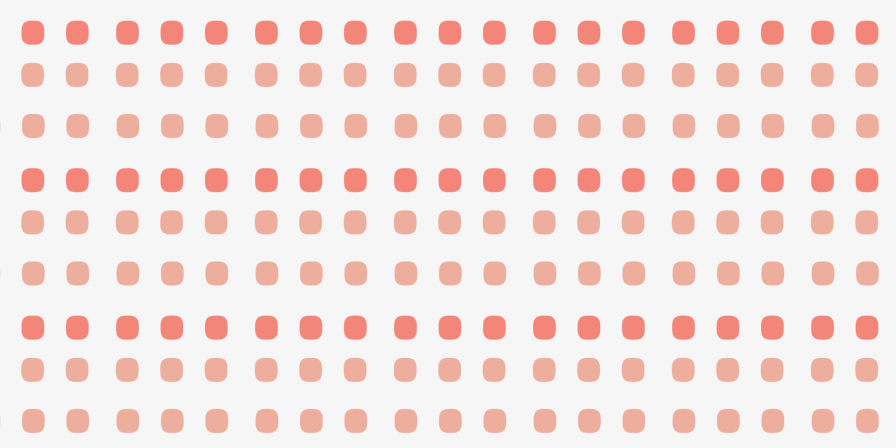
Give the GLSL for this pattern, as a Shadertoy shader.

```glsl
// Rounded coral and peach dots in groups of three columns and three unevenly spaced rows.

// Lengths are fractions of the canvas height, measured from the top left.
const vec3 PAPER = vec3(0.965);
const vec3 CORAL = vec3(0.955, 0.520, 0.475);
const vec3 PEACH = vec3(0.930, 0.682, 0.620);

const vec2 TILE = vec2(0.3103, 0.3292);
const float GROUP_CENTER = 0.0734;
const float COLUMN_STEP = 0.0992;
const vec3 ROW_Y = vec3(0.0730, 0.1672, 0.2812);
const vec3 ROW_SHIFT = vec3(0.0, -0.0006, 0.0010);

const vec2 DOT_RADIUS = vec2(0.0253, 0.0268);
const float DOT_POWER = 3.0;

// Approximate signed distance to a superellipse.
float dotDistance(vec2 p) {
    vec2 q = pow(abs(p) / DOT_RADIUS, vec2(DOT_POWER));
    return (pow(q.x + q.y, 1.0 / DOT_POWER) - 1.0) * DOT_RADIUS.x;
}

// Offset to the nearest copy of a point in the repeating tile.
vec2 wrapToTile(vec2 p) {
    return p - TILE * floor(p / TILE + 0.5);
}

void mainImage(out vec4 fragColor, in vec2 fragCoord) {
    float pixel = 1.0 / iResolution.y;
    vec2 p = vec2(fragCoord.x, iResolution.y - fragCoord.y) * pixel;
    vec3 color = PAPER;

    for (int row = 0; row < 3; row++) {
        vec3 dotColor = row == 0 ? CORAL : PEACH;
        for (int column = -1; column <= 1; column++) {
            float x = GROUP_CENTER + float(column) * COLUMN_STEP + ROW_SHIFT[row];
            float d = dotDistance(wrapToTile(p - vec2(x, ROW_Y[row])));
            float coverage = 1.0 - smoothstep(-0.75 * pixel, 0.75 * pixel, d);
            color = mix(color, dotColor, coverage);
        }
    }

    fragColor = vec4(color, 1.0);
}
```
